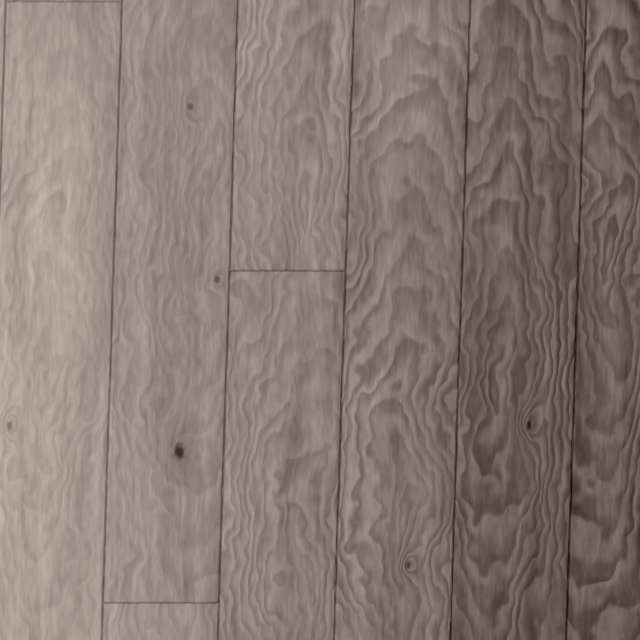
A Shadertoy shader for this texture:

```glsl
// Weathered grey-brown oak floor: tall, slightly leaning planks with butt joints.
// Each plank gets its own elliptical growth rings, stretched noise grain and knots,
// under a light that falls off from the left to the lower right.

const vec3 DARK_OAK = vec3(0.34, 0.29, 0.27);
const vec3 PALE_OAK = vec3(0.71, 0.65, 0.62);
const float PLANK_WIDTH = 0.1815;
const float LEAN = 0.032;
const float FIRST_SEAM = 0.009;
const float JOINT_HEIGHTS[3] = float[3](0.998, 0.058, 0.577);

float hash(vec2 p) {
    vec3 q = fract(vec3(p.xyx) * 0.1031);
    q += dot(q, q.yzx + 33.33);
    return fract((q.x + q.y) * q.z);
}

float noise(vec2 p) {
    vec2 cell = floor(p), f = fract(p);
    f = f * f * (3.0 - 2.0 * f);
    float low = mix(hash(cell), hash(cell + vec2(1, 0)), f.x);
    float high = mix(hash(cell + vec2(0, 1)), hash(cell + vec2(1, 1)), f.x);
    return mix(low, high, f.y);
}

float fbm(vec2 p) {
    float sum = 0.0, weight = 0.5;
    for (int i = 0; i < 4; i++) {
        sum += weight * noise(p);
        p = p * 2.03 + 17.3;
        weight *= 0.5;
    }
    return sum;
}

// Height of the butt joint in a column; out of sight where there is none.
float jointHeight(float column) {
    return column >= 0.0 && column < 3.0 ? JOINT_HEIGHTS[int(column)] : 2.0;
}

// Knots of one column: x = dark core, y = swirl of the surrounding grain.
vec2 knots(vec2 local, float column) {
    vec2 result = vec2(0.0);
    float m = mod(column, 4.0);
    float base = 0.336 - 0.043 * m - 0.015 * m * (m - 1.0);
    int count = column == 1.0 ? 3 : (mod(column, 3.0) == 2.0 ? 0 : 1);
    for (int j = 0; j < count; j++) {
        float fj = float(j);
        float across = column == 0.0 ? -0.35 : 0.12 + 0.28 * fj * (2.0 - fj);
        vec2 d = local - vec2(across, base + 0.27 * fj);
        d *= vec2(PLANK_WIDTH, 0.65);
        float size = column == 1.0 && j == 0 ? 0.011 : 0.006;
        float radius = length(d) * (0.75 + 0.5 * noise(d * 220.0 + column * 9.0));
        result.x += (1.0 - smoothstep(0.25, 1.0, radius / size)) * (size > 0.01 ? 1.0 : 0.6);
        result.y += exp(-dot(d, d) / (size * size * 7.0));
    }
    return result;
}

// Dark late-wood bands: nested ellipses about a per-plank centre.
float growthRings(vec2 local, float id, float warp) {
    vec2 centre = vec2(0.25 * sin(id), 0.4 + 0.3 * sin(id * 5.5));
    vec2 q = (local - centre) * vec2(1.0, 1.05);
    q.x += warp;
    float ring = fract(length(q) * 12.0 + 0.5 * noise(local * vec2(9.0, 50.0) + id * 7.0));
    return smoothstep(0.1, 0.75, ring) * (1.0 - smoothstep(0.8, 1.0, ring));
}

// Fine fibres and pores, stretched along the plank and centred on zero.
float fibres(vec2 p, float seed) {
    float broad = fbm(vec2(p.x * 38.0, p.y * 3.0) + seed) - 0.47;
    float fine = noise(vec2(p.x * 170.0, p.y * 16.0) + seed) - 0.5;
    float pores = noise(vec2(p.x * 300.0, p.y * 75.0) + seed) - 0.5;
    return 0.42 * broad + 0.15 * fine + 0.14 * pores;
}

// Light level over the floor, with a faint shade in the upper left corner.
float lightLevel(vec2 p) {
    float corner = exp(-dot(p - vec2(0, 1), p - vec2(0, 1)) * 30.0);
    return 0.97 - 0.76 * p.x - 0.16 * p.x * (1.0 - p.y) - 0.12 * corner;
}

void mainImage(out vec4 fragColor, in vec2 fragCoord) {
    vec2 p = fragCoord / iResolution.xy;

    // Plank layout
    float u = (p.x + LEAN * (1.0 - p.y) - FIRST_SEAM) / PLANK_WIDTH;
    float column = floor(u);
    float joint = jointHeight(column);
    float id = column + 0.5 * step(joint, p.y);
    vec2 local = vec2(u - column - 0.5, p.y);

    // Grain
    float seed = id * 23.7 + 50.0;
    vec2 knot = knots(local, column);
    float warp = 0.55 * (fbm(local * vec2(2.5, 8.0) + seed) - 0.47) + 0.25 * knot.y;
    float rings = growthRings(local, id, warp);
    float figure = mix(0.09, 0.30, smoothstep(0.0, 5.0, column));
    figure *= 0.5 + noise(local * vec2(3.0, 7.0) + seed);
    float tone = lightLevel(p) + 0.08 * cos(3.0 * (id - 0.55));
    tone += fibres(vec2((local.x + 0.25 * warp) * PLANK_WIDTH, p.y), seed);
    tone += figure * (0.35 - rings) - 0.75 * knot.x - 0.12 * knot.y;

    // Seams, soft bevels and butt joints
    float edge = (0.5 - abs(local.x)) * PLANK_WIDTH;
    float seam = 1.0 - smoothstep(0.0006, 0.0028, edge);
    float bevel = 1.0 - smoothstep(0.0, 0.011, edge);
    float rim = smoothstep(0.002, 0.004, edge) * (1.0 - smoothstep(0.004, 0.007, edge));
    float butt = 1.0 - smoothstep(0.0006, 0.003, abs(p.y - joint));
    tone += 0.08 * rim * step(local.x, 0.0) - 0.08 * bevel;
    tone -= 0.42 * max(seam, 0.75 * butt);

    fragColor = vec4(clamp(mix(DARK_OAK, PALE_OAK, tone), 0.0, 1.0), 1.0);
}
```
